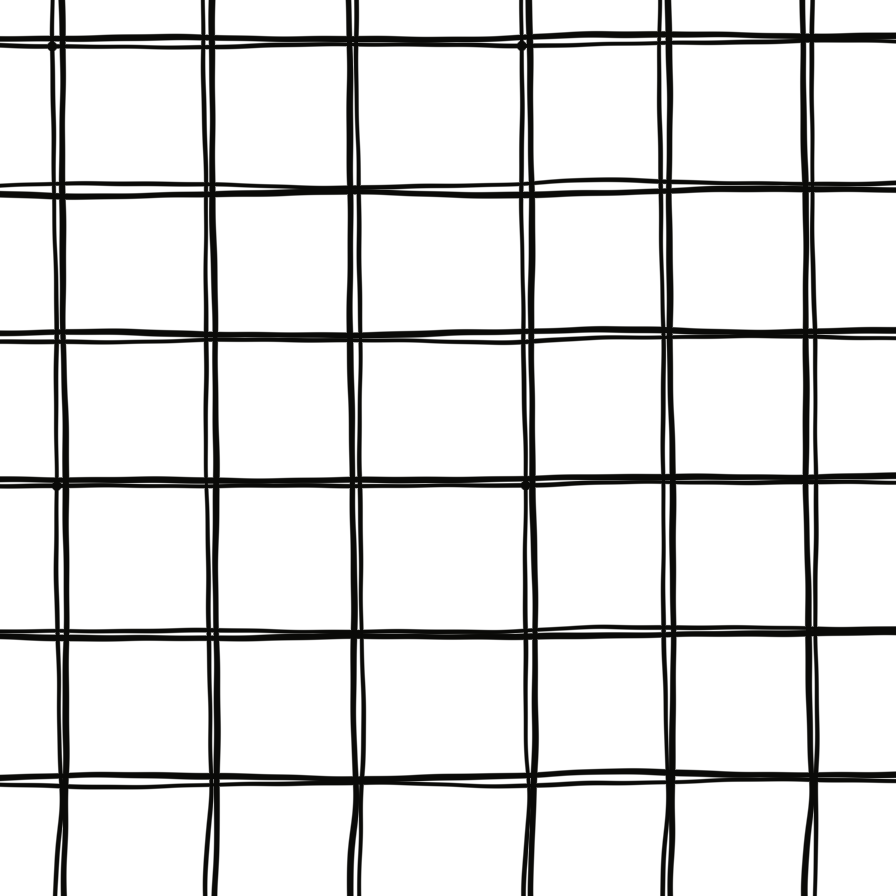
This pattern is drawn by a three.js fragment shader. Its source:

```glsl
// Hand-inked windowpane check: six by six pairs of wavering black lines on white.
varying vec2 vUv;

const vec3 PAPER = vec3(1.0);
const vec3 INK = vec3(0.04, 0.04, 0.03);
const float SOFT = 0.001;          // half width of the smoothed edge
const float WAVE = 12.3;           // slow wave, about two cycles per canvas
const float KNOT = 0.0078;         // reach of the ink knots

// Value of line i, from two groups of three
float pick(vec3 first, vec3 second, float i) {
  vec3 group = i < 2.5 ? first : second;
  float k = mod(i, 3.0);
  return k < 0.5 ? group.x : (k < 1.5 ? group.y : group.z);
}

// Hand tremor: layered sines along a stroke
float tremor(float along, float seed) {
  return 0.0009 * sin(WAVE * along + seed * 2.4)
       + 0.0005 * sin(31.0 * along + seed * 4.1)
       + 0.0002 * sin(83.0 * along + seed * 1.7);
}

// Half the thickness of a pen stroke, slightly uneven
float penRadius(float along, float heavy, float seed) {
  float unevenness = 1.0 + 0.1 * sin(23.0 * along + seed * 3.3);
  return mix(0.0024, 0.0034, heavy) * unevenness;
}

// Columns lean right on the way down, then hook back at the foot
float columnDrift(float y) {
  return 0.008 * (0.5 - y) - 0.0055 * smoothstep(0.12, 0.0, y);
}

// Half spacing of a column pair, pinched near the foot
float columnGap(float y) {
  float d = (y - 0.11) / 0.04;
  return 0.0047 * (1.0 - 0.5 * exp(-d * d));
}

// Rows step up slightly past the middle
float rowDrift(float x) {
  return 0.0038 * smoothstep(0.55, 0.68, x) - 0.0015;
}

// Half spacing of a row pair, closing up twice across the canvas
float rowGap(float x, float spread) {
  return spread * (0.0042 + 0.0013 * cos(WAVE * (x - 0.12)));
}

// Signed offset from one strand of a pair; side is -1 or 1
float strandOffset(float across, float along, float centre, float gap, float side, float seed) {
  return across - centre - side * gap - tremor(along, seed);
}

void main() {
  vec2 p = vUv;
  float ink = 1.0;
  vec2 knot = vec2(1.0);

  for (int n = 0; n < 6; n++) {
    float i = float(n);
    float k = mod(i, 3.0);
    float column = columnDrift(p.y)
      + pick(vec3(0.0677, 0.2357, 0.3975), vec3(0.590, 0.7448, 0.905), i);
    float row = rowDrift(p.x)
      + pick(vec3(0.130, 0.2936, 0.4625), vec3(0.625, 0.7897, 0.9544), i);
    float spread = pick(vec3(1.05, 0.8, 0.75), vec3(0.95, 1.15, 0.95), i);
    float columnHeavySide = k > 1.5 ? -1.0 : 1.0;
    float rowHeavySide = abs(k - 1.0) < 0.5 ? -1.0 : 1.0;

    // Two strands to each pair, one heavier than the other
    for (int s = 0; s < 2; s++) {
      float side = float(s) * 2.0 - 1.0;
      float seed = i * 2.0 + float(s);
      float dx = abs(strandOffset(p.x, p.y, column, columnGap(p.y), side, seed));
      float dy = abs(strandOffset(p.y, p.x, row, rowGap(p.x, spread), side, seed + 17.0));
      float heavyColumn = step(0.0, side * columnHeavySide);
      float heavyRow = step(0.0, side * rowHeavySide);
      ink = min(ink, dx - penRadius(p.y, heavyColumn, seed));
      ink = min(ink, dy - penRadius(p.x, heavyRow, seed + 17.0));

      // Remember the light strands whose crossings hold a knot
      if (side < 0.0 && k < 0.5) knot.x = min(knot.x, dx);
      if (side < 0.0 && k > 1.5) knot.y = min(knot.y, dy);
    }
  }

  // Diamond knots of pooled ink
  ink = min(ink, (knot.x + knot.y - KNOT) * 0.7071);

  float coverage = 1.0 - smoothstep(-SOFT, SOFT, ink);
  gl_FragColor = vec4(mix(PAPER, INK, coverage), 1.0);
}
```
